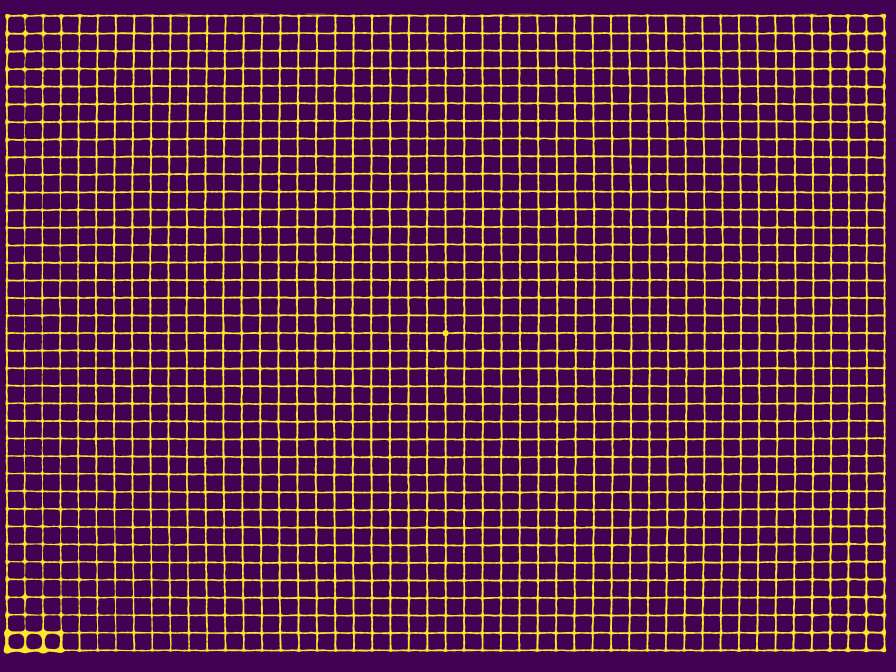
This pattern is drawn by a Shadertoy shader. Its source:

```glsl
// Thin yellow calibration grid, 48 by 36 cells, slightly lens-warped and worn, on deep purple.

float hash(vec2 p) {
    p = fract(p * vec2(0.1031, 0.1137));
    p += dot(p, p.yx + 33.33);
    return fract((p.x + p.y) * p.x * 37.0);
}

float noise(vec2 p) {
    vec2 i = floor(p), f = fract(p);
    f = f * f * (3.0 - 2.0 * f);
    return mix(mix(hash(i), hash(i + vec2(1, 0)), f.x),
               mix(hash(i + vec2(0, 1)), hash(i + vec2(1, 1)), f.x), f.y);
}

// Union with small fillets in the corners
float smoothUnion(float a, float b, float k) {
    float h = max(k - abs(a - b), 0.0) / k;
    return min(a, b) - 0.25 * k * h * h;
}

float coverage(float dist, float pixel) {
    return clamp(0.5 - dist / pixel, 0.0, 1.0);
}

void mainImage(out vec4 fragColor, in vec2 fragCoord) {
    const vec2 halfCells = vec2(24, 18);
    float pixel = 1.0 / iResolution.y;
    vec2 p = (fragCoord - vec2(0.4974, 0.5043) * iResolution.xy) * pixel;

    // Barrel distortion: cells shrink a little toward the rim
    vec2 extent = vec2(0.665, 0.475);
    vec2 q = p / extent;
    vec2 q2 = q * q;
    vec2 warp = 1.0 + vec2(0.019, 0.006) * q2
              + vec2(0.014, 0.012) * q2.yx * max(1.0 - q2, 0.0);
    vec2 grid = q * warp * halfCells;
    vec2 cell = extent / halfCells;

    // Distance to the nearest line, ending at the outer frame
    vec2 lineId = clamp(round(grid), -halfCells, halfCells);
    vec2 outside = max(abs(grid) - halfCells, 0.0) * cell;
    vec2 wobble = vec2(noise(vec2(lineId.x * 7.0 + 400.0, grid.y * 3.0 + 90.0)),
                       noise(vec2(grid.x * 3.0 + 90.0, lineId.y * 7.0 + 700.0))) - 0.5;
    vec2 across = abs((grid - lineId) * cell + 0.0008 * wobble);
    vec2 dist = vec2(length(vec2(across.x, outside.y)), length(vec2(across.y, outside.x)));

    // Ragged widths, with fading verticals on the left and in the lower left
    vec2 grain = vec2(noise(vec2(lineId.x * 5.0 + 300.0, grid.y * 8.0 + 200.0)),
                      noise(vec2(grid.x * 8.0 + 200.0, lineId.y * 5.0 + 500.0))) - 0.5;
    vec2 halfWidth = vec2(0.00137, 0.00125) + 0.0005 * grain;
    float leftFade = 1.0 - smoothstep(-0.95, -0.72, q.x);
    float lowFade = (1.0 - smoothstep(-0.8, -0.35, q.x)) * (1.0 - smoothstep(-0.8, -0.1, q.y));
    float inner = step(abs(lineId.x), halfCells.x - 0.5);
    float patches = noise(vec2(lineId.x * 3.0 + 150.0, grid.y * 0.8 + 60.0));
    halfWidth.x -= 0.0011 * inner * max(leftFade, 0.7 * lowFade) * patches;
    halfWidth.y -= 0.0005 * lowFade * noise(vec2(grid.x + 80.0, lineId.y * 3.0 + 120.0));

    // Heavier ink along the first three cells of the bottom row
    vec2 fromCorner = grid + halfCells;
    float heavy = (1.0 - smoothstep(2.8, 3.3, fromCorner.x))
                * (1.0 - smoothstep(0.9, 1.3, fromCorner.y));
    halfWidth += 0.0011 * heavy;

    float fillet = 0.003 + 0.0035 * smoothstep(0.7, 1.0, abs(q.x)) * smoothstep(0.3, 1.0, abs(q.y))
                 + 0.004 * heavy;
    vec2 edge = dist - halfWidth;
    float ink = coverage(smoothUnion(edge.x, edge.y, fillet), pixel);

    // Stray dashes just above the top frame
    float dashes = smoothstep(0.74, 0.8, noise(vec2(grid.x * 0.7 + 31.0, 9.0)))
                 * step(abs(grid.x), halfCells.x);
    float dashDist = abs((grid.y - halfCells.y) * cell.y - 0.0025) - 0.0006;
    ink = max(ink, 0.6 * dashes * coverage(dashDist, pixel));

    // Centre mark
    ink = max(ink, coverage(length(p) - 0.0046, pixel));

    vec3 purple = vec3(0.257, 0.005, 0.322);
    vec3 yellow = vec3(0.99, 0.905, 0.155);
    fragColor = vec4(mix(purple, yellow, ink), 1.0);
}
```
